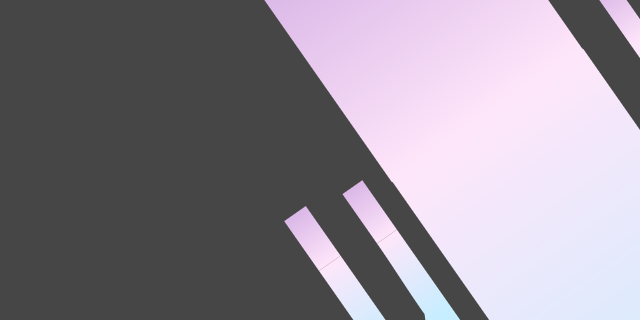
Give the GLSL for this background, as a Shadertoy shader.

```glsl
// Slanted pastel ribbons, lilac to pink to ice blue, on a charcoal ground.

#define SLANT 0.95993      // ribbon angle below the horizontal, in radians
#define CHARCOAL vec3(0.273)
#define LILAC vec3(0.855, 0.718, 0.906)
#define PINK vec3(0.996, 0.902, 0.980)
#define ICE vec3(0.775, 0.933, 1.0)
#define SEAM_DARKNESS 0.16
#define SEAM_WIDTH 0.0022
#define JOIN_SHIFT 0.002   // sideways step of the wide ribbon at its join

// Antialiased step: 0 below the edge, 1 above it
float cover(float dist) {
    return clamp(dist * iResolution.y + 0.5, 0.0, 1.0);
}

// Lilac at stops.x, pink at stops.y, ice blue at stops.z
vec3 ribbonColor(float along, vec3 stops) {
    float toPink = clamp((along - stops.x) / (stops.y - stops.x), 0.0, 1.0);
    float toIce = clamp((along - stops.y) / (stops.z - stops.y), 0.0, 1.0);
    return mix(mix(LILAC, PINK, toPink), ICE, toIce);
}

// Paints one ribbon; pos = (along, across), sides = its two long edges
void paintRibbon(inout vec3 color, vec2 pos, vec2 sides, vec3 stops, float seam) {
    float mask = cover(pos.y - sides.x) * cover(sides.y - pos.y)
               * cover(pos.x - stops.x);
    float seamLine = 1.0 - smoothstep(0.0, SEAM_WIDTH, abs(pos.x - stops.y));
    vec3 paint = ribbonColor(pos.x, stops) * (1.0 - seam * seamLine);
    color = mix(color, paint, mask);
}

void mainImage(out vec4 fragColor, in vec2 fragCoord) {
    // Canvas heights, measured from the upper left corner
    vec2 p = vec2(fragCoord.x, iResolution.y - fragCoord.y) / iResolution.y;
    vec2 dir = vec2(cos(SLANT), sin(SLANT));
    vec2 pos = vec2(dot(p, dir), dot(p, vec2(dir.y, -dir.x)));

    vec3 color = CHARCOAL;

    // Wide ribbon, with a slight step at the join
    vec3 wideStops = vec3(0.443, 1.169, 2.523);
    float shift = JOIN_SHIFT * (cover(pos.x - wideStops.y) - 0.5);
    paintRibbon(color, pos, vec2(0.6776, 1.4044) + shift, wideStops, 0.0);

    // Two short ribbons below; the second flares out at its foot
    paintRibbon(color, pos, vec2(0.331, 0.4135),
                vec3(1.0755, 1.265, 1.577), SEAM_DARKNESS);
    float flare = 0.5 * max(pos.x - 1.565, 0.0);
    float widen = 0.005 * smoothstep(1.299, 1.55, pos.x);
    paintRibbon(color, pos, vec2(0.5286 - flare - widen, 0.6045),
                vec3(1.1107, 1.299, 1.600), SEAM_DARKNESS);

    // Narrow ribbon at the upper right
    paintRibbon(color, pos, vec2(1.534, 1.604), vec3(1.055, 1.255, 1.567), 0.0);

    fragColor = vec4(color, 1.0);
}
```
